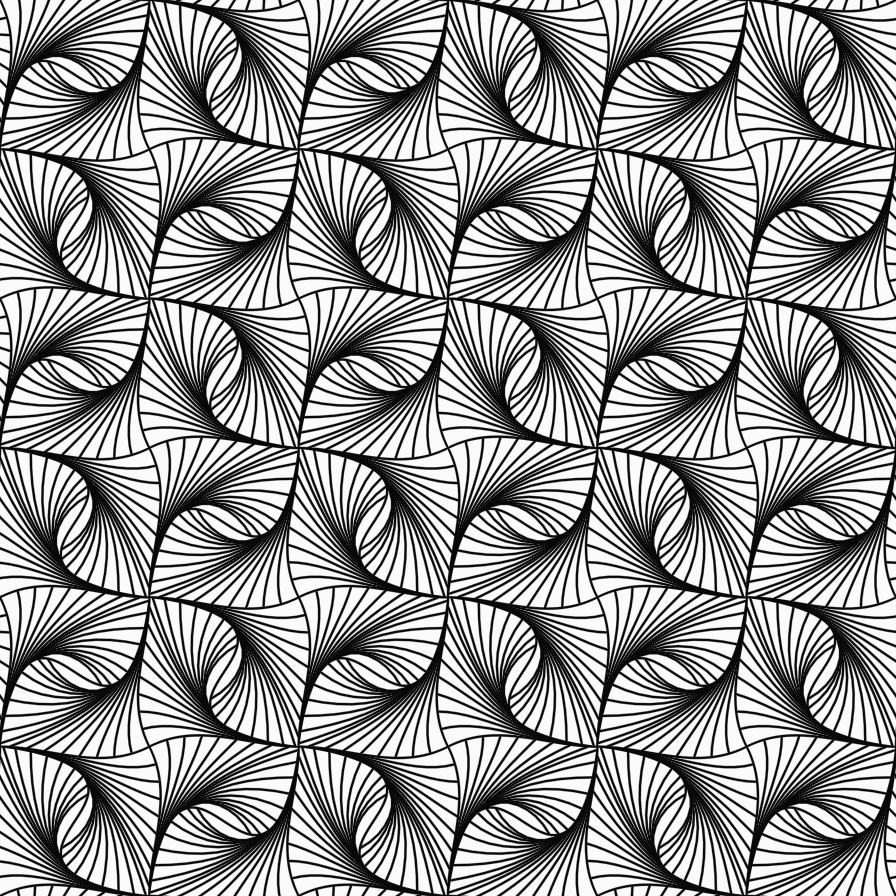
Give the GLSL for this pattern, as a three.js fragment shader.

```glsl
varying vec2 vUv;

#define CELLS 6.0
#define LINES 17
#define SEGMENTS 14
#define HALF_WIDTH 0.0082
#define EDGE_BULGE 0.51
#define WAVE_DEPTH 1.65
#define PAPER vec3(0.985)
#define INK vec3(0.03)

// Sideways bow of a cell edge, from the pinwheel corner (0) to the cusp corner (1)
float edgeBow(float t) {
  t = clamp(t, 0.0, 1.0);
  return EDGE_BULGE * t * (1.0 - t) * (1.0 - t);
}

// Height of the S-shaped spine that joins two opposite corners of a cell
float spine(float x) {
  float u = 2.0 * x - 1.0;
  float arch = pow(max(1.0 - u * u, 0.0), 0.7);
  return 0.5 + 0.5 * u * (1.0 - WAVE_DEPTH * arch);
}

float spineDistance(vec2 p) {
  float h = 0.002;
  float x = clamp(p.x, h, 1.0 - h);
  float slope = (spine(x + h) - spine(x - h)) / (2.0 * h);
  return abs(p.y - spine(p.x)) / sqrt(1.0 + slope * slope);
}

float segmentDistance(vec2 p, vec2 a, vec2 b) {
  vec2 pa = p - a, ba = b - a;
  return length(pa - ba * clamp(dot(pa, ba) / dot(ba, ba), 0.0, 1.0));
}

// Far end of a fan line: along the bottom edge, then up the spine
vec2 fanEnd(float s) {
  if (s < 0.5) return vec2(1.0 - 2.0 * s, -edgeBow(2.0 * s));
  float x = 0.5 - 0.5 * cos(1.2 * (2.0 * s - 1.0));
  return vec2(x, spine(x));
}

vec2 cubic(vec2 a, vec2 b, vec2 c, vec2 d, float t) {
  float r = 1.0 - t;
  return r * r * r * a + 3.0 * r * r * t * b + 3.0 * r * t * t * c + t * t * t * d;
}

// Distance to the lines that fan out of the upper right cusp
float fanDistance(vec2 p) {
  float nearest = 1.0;
  for (int i = 1; i <= LINES; i++) {
    float s = float(i) / float(LINES);
    vec2 cusp = vec2(1.0);
    vec2 stem = vec2(0.99, mix(0.6, 0.25, s));
    vec2 bend = vec2(0.5 + 0.34 * (1.0 - s) * (1.0 - s), 0.25 - 0.2 * s * (1.0 - s));
    vec2 end = fanEnd(s);
    vec2 last = cusp;
    for (int j = 1; j <= SEGMENTS; j++) {
      vec2 next = cubic(cusp, stem, bend, end, float(j) / float(SEGMENTS));
      nearest = min(nearest, segmentDistance(p, last, next));
      last = next;
    }
  }
  return nearest;
}

void main() {
  // Checkerboard of cells, every other one turned by a quarter
  vec2 grid = vUv * CELLS;
  vec2 cell = floor(grid);
  vec2 p = grid - cell;
  if (mod(cell.x + cell.y, 2.0) < 0.5) p = vec2(1.0 - p.y, p.x);

  // Hand points beyond a bowed side edge to the neighbouring cell
  if (p.x < 0.5) p = 1.0 - p;
  if (p.x > 1.0 - edgeBow(p.y)) p = vec2(1.0 - p.y, p.x - 1.0);

  // Half-turn symmetry about the spine
  if (p.y > spine(p.x)) p = 1.0 - p;

  float d = min(fanDistance(p), spineDistance(p));
  d = min(d, abs(1.0 - edgeBow(p.y) - p.x));
  d = min(d, abs(p.y + edgeBow(1.0 - p.x)));

  float soft = 0.8 * CELLS * fwidth(vUv.x);
  float ink = 1.0 - smoothstep(HALF_WIDTH - soft, HALF_WIDTH + soft, d);
  gl_FragColor = vec4(mix(PAPER, INK, ink), 1.0);
}
```
